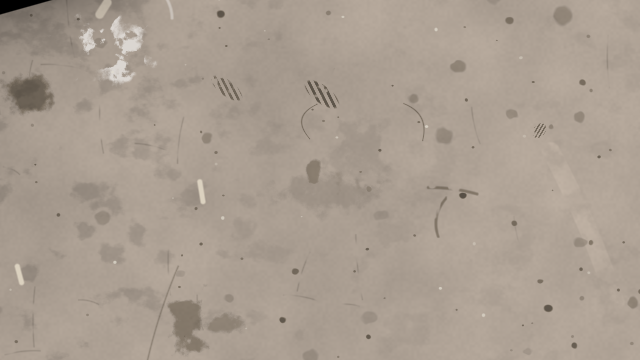
A Shadertoy shader for this texture:

```glsl
// Worn concrete floor with oil spots, scuffs, flaked paint and a shadowed corner.

float hash(vec2 p) {
    vec3 q = fract(vec3(p.xyx) * 0.1031);
    q += dot(q, q.yzx + 33.33);
    return fract((q.x + q.y) * q.z);
}

float noise(vec2 p) {
    vec2 i = floor(p), f = fract(p);
    f = f * f * (3.0 - 2.0 * f);
    return mix(mix(hash(i), hash(i + vec2(1, 0)), f.x),
               mix(hash(i + vec2(0, 1)), hash(i + vec2(1, 1)), f.x), f.y);
}

float fbm(vec2 p) {
    float sum = 0.0, amp = 0.5;
    for (int i = 0; i < 5; i++) {
        sum += amp * noise(p);
        p = mat2(1.6, 1.2, -1.2, 1.6) * p + 17.3;
        amp *= 0.5;
    }
    return sum;
}

// Coverage of a bowed stroke from a to b
float stroke(vec2 p, vec2 a, vec2 b, float bend, float width) {
    vec2 d = b - a;
    float t = clamp(dot(p - a, d) / dot(d, d), 0.0, 1.0);
    vec2 bow = vec2(-d.y, d.x) / length(d) * bend * 4.0 * t * (1.0 - t);
    float soft = 1.2 / iResolution.y;
    return 1.0 - smoothstep(width - soft, width + soft, length(p - a - d * t - bow));
}

// Soft, ragged elliptical stain
float stain(vec2 p, vec2 center, vec2 size, float ragged) {
    float r = length((p - center) / size) + ragged * (fbm(p * 28.0) - 0.48);
    return 1.0 - smoothstep(0.6, 1.1, r);
}

// Randomly scattered round spots, strength varying per spot
float spots(vec2 p, float cells, float density, float radius, float seed) {
    vec2 warped = p + 0.3 * radius * (vec2(noise(p * 70.0), noise(p * 70.0 + 9.0)) - 0.5);
    vec2 home = floor(p * cells);
    float cover = 0.0;
    for (int j = -1; j <= 1; j++)
    for (int i = -1; i <= 1; i++) {
        vec2 id = home + vec2(i, j);
        vec2 key = id + seed;
        vec2 center = (id + vec2(hash(key + 3.1), hash(key + 7.7))) / cells;
        vec2 q = (warped - center) * vec2(1.0, 0.9 + 0.5 * hash(key + 5.0));
        float r = radius * mix(0.45, 1.0, hash(key + 11.0));
        float edge = 0.0015 + 0.15 * r;
        float disc = 1.0 - smoothstep(r - edge, r + edge, length(q));
        cover = max(cover, disc * step(hash(key), density) * mix(0.35, 1.0, hash(key + 19.0)));
    }
    return cover;
}

// Print made of slanted rubber bars
float tread(vec2 p, vec2 center, float size, float slant) {
    vec2 q = (p - center) / size;
    q.x += slant * q.y;
    q.y += 0.35 * q.x;
    float bars = smoothstep(0.2, 0.34, abs(fract(q.x * 2.0) - 0.5));
    float worn = smoothstep(0.25, 0.5, noise(p * 75.0) + 0.15);
    return bars * worn * (1.0 - smoothstep(0.85, 1.05, length(q)));
}

void mainImage(out vec4 fragColor, in vec2 fragCoord) {
    vec2 p = fragCoord / iResolution.y;
    float leftSide = 1.0 - smoothstep(0.2, 1.0, p.x);

    // Mottled cement with fine grain
    float cloud = fbm(p * 2.6 + 4.0), blotch = fbm(p * 9.0 + 31.0);
    float tone = 0.995 + 0.13 * (cloud - 0.5) + 0.1 * (blotch - 0.5);
    tone += 0.028 * (noise(p * 130.0) - 0.5) - 0.025 * leftSide;
    tone -= 0.07 * smoothstep(0.56, 0.72, fbm(p * vec2(13.0, 17.0) + 60.0)) * (0.5 + leftSide);

    // Pale worn track on the right
    float track = stroke(p, vec2(1.53, 0.58), vec2(1.71, 0.16), 0.01, 0.025);
    tone += 0.055 * track * smoothstep(0.35, 0.6, fbm(p * 18.0));

    // Broad smudges and dark stains
    float dark = 0.09 * stain(p, vec2(0.91, 0.46), vec2(0.14, 0.055), 1.5);
    dark += 0.06 * stain(p, vec2(1.0, 0.58), vec2(0.08, 0.1), 1.8);
    dark = max(dark, 0.36 * stain(p, vec2(0.077, 0.738), vec2(0.075, 0.053), 1.3));
    dark = max(dark, 0.24 * stain(p, vec2(0.525, 0.11), vec2(0.06, 0.075), 2.0));
    dark = max(dark, 0.18 * stain(p, vec2(0.61, 0.095), vec2(0.07, 0.03), 1.6));
    dark = max(dark, 0.22 * stain(p, vec2(0.87, 0.52), vec2(0.018, 0.035), 1.6));

    // Scattered oil drops, large and faint to small and strong
    float rightSide = smoothstep(0.7, 1.1, p.x);
    dark = max(dark, 0.19 * spots(p, 5.0, 0.45, 0.025, 40.0));
    dark = max(dark, 0.5 * spots(p, 6.5, 0.12 + 0.25 * rightSide, 0.012, 83.0));
    dark = max(dark, 0.4 * spots(p, 13.0, 0.2, 0.005, 127.0));

    // Tread prints
    dark = max(dark, 0.34 * tread(p, vec2(0.63, 0.755), 0.034, 0.5));
    dark = max(dark, 0.45 * tread(p, vec2(0.894, 0.738), 0.038, 0.5));
    dark = max(dark, 0.36 * tread(p, vec2(1.498, 0.637), 0.02, -0.6));

    // Hairs, scuffed arcs and a long crack
    float hair = stroke(p, vec2(0.88, 0.71), vec2(0.86, 0.615), -0.032, 0.001);
    hair = max(hair, stroke(p, vec2(1.122, 0.712), vec2(1.174, 0.61), 0.025, 0.001));
    dark = max(dark, 0.4 * hair);
    float scuff = stroke(p, vec2(1.22, 0.335), vec2(1.24, 0.45), 0.018, 0.004);
    scuff = max(scuff, stroke(p, vec2(1.19, 0.479), vec2(1.325, 0.461), 0.005, 0.004));
    dark = max(dark, 0.27 * scuff * smoothstep(0.2, 0.55, noise(p * 60.0)));
    dark = max(dark, 0.22 * stroke(p, vec2(0.41, 0.0), vec2(0.495, 0.26), 0.006, 0.0018));

    // Faint scratches, mostly upright and on the left
    for (int i = 0; i < 22; i++) {
        vec2 key = vec2(i, 5);
        vec2 start = vec2(pow(hash(key), 1.6) * 1.75, hash(key + 21.0));
        vec2 run = vec2(0.07 * (hash(key + 8.0) - 0.5), 0.03 + 0.16 * hash(key + 14.0));
        if (i % 3 == 0) run = run.yx * 0.6;
        float line = stroke(p, start, start + run, 0.004, 0.0016);
        dark = max(dark, 0.15 * line * smoothstep(0.2, 0.7, noise(p * 35.0)));
    }
    tone *= 1.0 - dark;

    // Shadow falling from the upper left corner
    float below = 0.96 + 0.28 * p.x - p.y;
    tone *= 1.0 - 0.3 * exp(-max(below, 0.0) * 9.0) * (1.0 - smoothstep(0.15, 0.55, p.x));
    vec3 color = vec3(0.69, 0.64, 0.59) * tone;
    color = mix(color, color * vec3(1.0, 0.98, 0.93), smoothstep(0.05, 0.3, dark));

    // Flaked white paint, wood chips and pale grit
    float paint = stain(p, vec2(0.3, 0.865), vec2(0.12, 0.085), 1.4);
    paint *= smoothstep(0.47, 0.56, fbm(p * 24.0 + 8.0));
    paint = max(paint, 0.6 * stroke(p, vec2(0.465, 1.0), vec2(0.478, 0.95), 0.003, 0.004));
    color = mix(color, vec3(0.86, 0.84, 0.82), paint);
    float chip = stroke(p, vec2(0.555, 0.495), vec2(0.564, 0.44), 0.0, 0.007);
    chip = max(chip, stroke(p, vec2(0.048, 0.26), vec2(0.06, 0.215), 0.0, 0.007));
    chip = max(chip, 0.6 * stroke(p, vec2(0.277, 0.96), vec2(0.298, 0.993), 0.0, 0.012));
    color = mix(color, vec3(0.86, 0.82, 0.75), chip);
    color = mix(color, vec3(0.88, 0.86, 0.81), 0.8 * spots(p, 9.0, 0.14, 0.005, 211.0));

    // Black wedge past the floor edge
    color *= smoothstep(-0.002, 0.003, below);
    fragColor = vec4(clamp(color, 0.0, 1.0), 1.0);
}
```
